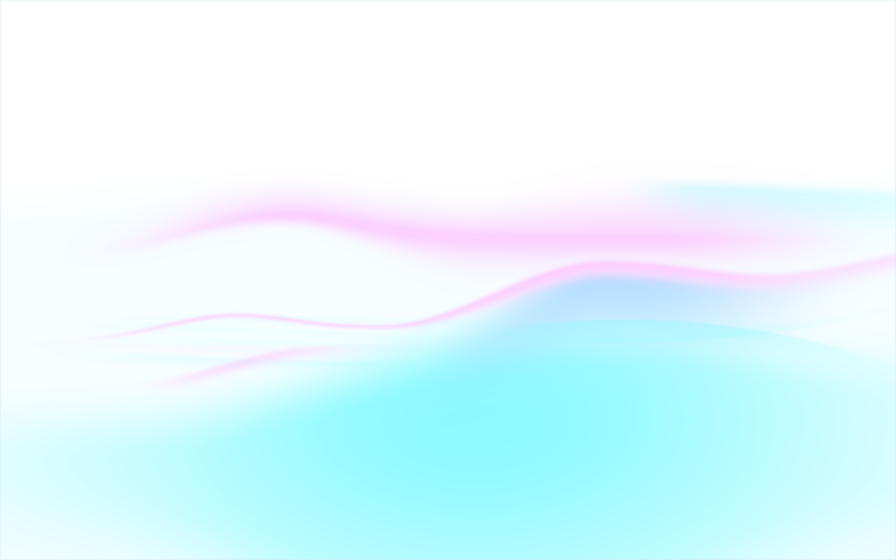
This background is drawn by a WebGL 2 fragment shader. Its source:

```glsl
#version 300 es
precision highp float;

uniform vec2 u_resolution;
out vec4 outColor;

#define WHITE vec3(1.0, 1.0, 1.0)
#define HAZE vec3(0.967, 0.995, 1.0)
#define CYAN vec3(0.55, 0.98, 1.0)
#define BLUE vec3(0.64, 0.84, 1.0)
#define PINK vec3(0.99, 0.78, 1.0)
#define FRAME vec3(0.82, 0.90, 0.95)
#define WISPS 6
#define POOL_CENTER vec2(0.53, 0.25)
#define POOL_SIZE vec2(0.43, 0.38)

float hash(float n) { return fract(sin(n * 127.1) * 43758.5453); }

float bump(float x, float center, float width) {
    float t = (x - center) / width;
    return exp(-t * t);
}

// One inside [a, d], with soft ramps a-b and c-d
float window(float a, float b, float c, float d, float x) {
    return smoothstep(a, b, x) * (1.0 - smoothstep(c, d, x));
}

// Height of the thin pink wave
float waveLine(float x) {
    return 0.385 + 0.07 * x + 0.034 * bump(x, 0.255, 0.1)
         + 0.1 * smoothstep(0.43, 0.68, x) - 0.042 * bump(x, 0.87, 0.13);
}

// Height of the crease in the upper pink veil
float veilLine(float x) {
    return 0.575 + 0.04 * bump(x, 0.32, 0.12)
         - 0.035 * (1.0 - smoothstep(0.05, 0.25, x));
}

// Soft top of the cyan pool
float poolTop(float x) {
    return 0.26 + 0.16 * smoothstep(0.15, 0.62, x) - 0.06 * smoothstep(0.7, 1.0, x);
}

// Glow around a curve, d above it, with separate reach on each side
float glow(float d, float above, float below) {
    return bump(d, 0.0, d > 0.0 ? above : below);
}

void main() {
    vec2 p = gl_FragCoord.xy / u_resolution;
    float x = p.x;
    float y = p.y;

    // Pale haze over the lower two thirds
    float hazeTop = 0.645 + 0.015 * sin(x * 9.0 - 1.0);
    vec3 color = mix(WHITE, HAZE, 1.0 - smoothstep(hazeTop - 0.06, hazeTop + 0.05, y));

    // Cyan pool, brightest in the middle and dissolving towards the sides
    vec2 q = (p - POOL_CENTER) / POOL_SIZE;
    float top = poolTop(x);
    float pool = exp(-dot(q, q)) * (1.0 - smoothstep(top - 0.085, top + 0.065, y));
    pool *= smoothstep(-0.12, 0.16, y + 0.2 * window(0.1, 0.5, 0.6, 1.0, x));
    color = mix(color, CYAN, pool);

    // Blue shade beneath the rising wave
    float d = y - waveLine(x);
    float slant = x - 0.45 * (y - 0.36);
    float shade = smoothstep(0.0, 0.03, -d) * bump(d, -0.035, 0.085);
    shade *= window(0.46, 0.6, 0.64, 0.93, slant);
    color = mix(color, BLUE, 0.75 * shade);

    // Cyan arcs with a crisp upper edge
    float arc = y - (0.427 - 0.9 * (x - 0.7) * (x - 0.7));
    float arcReach = window(0.5, 0.66, 0.75, 1.05, x);
    color = mix(color, CYAN, 0.38 * glow(arc, 0.003, 0.025) * arcReach);
    float cross = y - (0.39 + 0.55 * (x - 0.68) * (x - 0.68));
    color = mix(color, CYAN, 0.2 * glow(cross, 0.012, 0.003) * window(0.55, 0.68, 0.75, 1.05, x));

    // Cyan veil at the upper right
    float crest = y - (0.667 - 0.07 * (x - 0.7));
    float veil = glow(crest, 0.014, 0.05) * window(0.67, 0.8, 0.82, 1.25, x);
    color = mix(color, CYAN, 0.36 * veil);

    // Upper pink veil: a broad glow folded along a crease
    float fold = y - veilLine(x);
    float spread = mix(0.012, 0.05, smoothstep(0.3, 0.55, x));
    float rise = 0.042 + 0.025 * smoothstep(0.5, 0.7, x);
    float pinkVeil = 0.62 * glow(fold, rise, spread);
    pinkVeil += 0.22 * glow(fold, 0.012, 0.022);
    pinkVeil *= window(0.06, 0.34, 0.72, 1.0, x) * smoothstep(-0.015, 0.03, d);
    color = mix(color, PINK, pinkVeil);

    // Faint strands below the wave
    for (int i = 0; i < WISPS; i++) {
        float k = float(i);
        float h = hash(k + 1.0);
        float strand = 0.355 + 0.013 * k + 0.015 * sin(x * (4.0 + 3.0 * h) + 6.28 * h);
        float reach = window(0.0, 0.2, 0.35, 0.6, x + 0.2 * h - 0.1);
        vec3 tint = mix(CYAN, PINK, step(0.5, h));
        color = mix(color, tint, 0.08 * reach * glow(y - strand, 0.003, 0.012));
    }

    // Thin pink wave, with a wider glow where it climbs
    float climb = smoothstep(0.42, 0.62, x);
    float wave = glow(d, mix(0.004, 0.009, climb), mix(0.005, 0.022, climb));
    wave *= smoothstep(0.05, 0.22, x) * mix(0.6, 0.85, climb);
    wave *= 1.0 - 0.45 * smoothstep(0.72, 0.95, x);
    color = mix(color, PINK, wave);

    // Short pink streak on the left
    float streak = y - (0.308 + 0.067 * smoothstep(0.13, 0.36, x));
    color = mix(color, PINK, 0.5 * glow(streak, 0.007, 0.013) * window(0.14, 0.26, 0.29, 0.42, x));

    // Hairline frame
    vec2 edge = min(p, 1.0 - p) * vec2(1.6, 1.0);
    float border = 1.0 - smoothstep(0.0, 0.004, min(edge.x, edge.y));
    color = mix(color, FRAME, 0.4 * border);

    outColor = vec4(color, 1.0);
}
```
